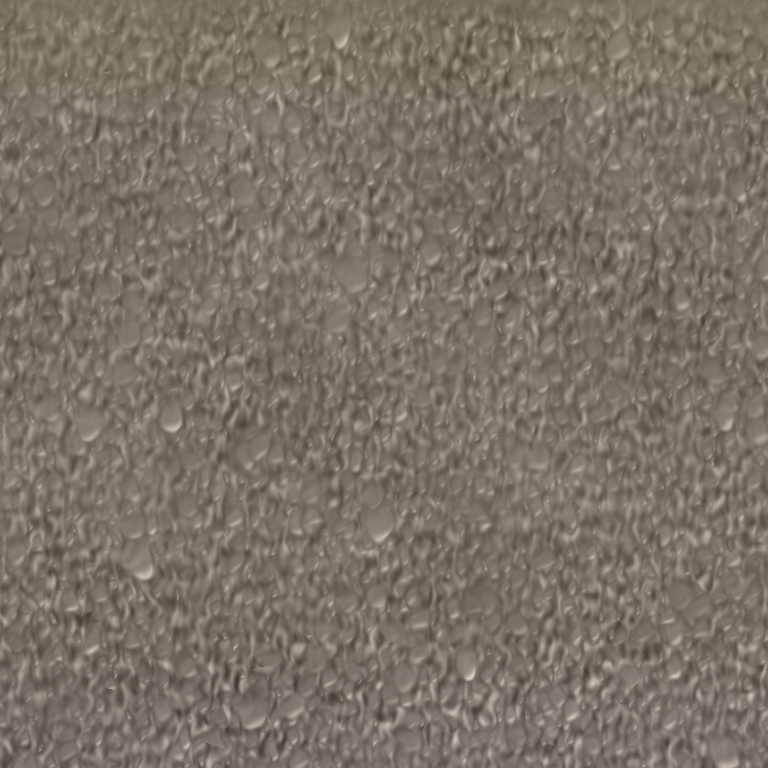
A three.js fragment shader for this texture:

```glsl
varying vec2 vUv;

const vec3 FILM_COLOR = vec3(0.452, 0.422, 0.383);
const vec3 GLINT_TINT = vec3(1.0, 0.97, 0.96);
const vec3 TOP_TINT = vec3(0.0, 0.002, -0.012);
const vec3 BOTTOM_TINT = vec3(0.006, 0.004, 0.012);

const int DROP_LAYERS = 4;
const float FINEST_CELLS = 62.0;
const float LAYER_SHRINK = 0.67;
const float EDGE_SOFTNESS = 0.0036;
const vec2 LIGHT_DIR = vec2(0.36, -0.93);

const float BODY_TONE = 0.04;
const float GLINT_TONE = 0.23;
const float SHADE_TONE = 0.07;
const float HALO_TONE = 0.05;

const vec2 GRAIN_SCALE = vec2(90.0, 48.0);
const float GRAIN_TONE = 0.17;
const float RELIEF_TONE = 0.11;
const float CLOUD_TONE = 0.045;
const float WARP_SCALE = 46.0;
const float WARP_AMOUNT = 0.006;

vec2 hash2(vec2 p) {
  vec3 q = fract(p.xyx * vec3(0.1031, 0.1030, 0.0973));
  q += dot(q, q.yzx + 33.33);
  return fract((q.xx + q.yz) * q.zy);
}

float gradientDot(vec2 cell, vec2 offset) {
  float angle = 6.2832 * hash2(cell + 71.0).x;
  return dot(vec2(cos(angle), sin(angle)), offset);
}

float gradientNoise(vec2 p) {
  vec2 i = floor(p);
  vec2 f = fract(p);
  vec2 u = f * f * f * (f * (f * 6.0 - 15.0) + 10.0);
  vec2 e = vec2(1.0, 0.0);
  float low = mix(gradientDot(i, f), gradientDot(i + e.xy, f - e.xy), u.x);
  float high = mix(gradientDot(i + e.yx, f - e.yx), gradientDot(i + e.xx, f - e.xx), u.x);
  return mix(low, high, u.y);
}

// Fine vertical beads, lit from the lower right
float grainTone(vec2 uv) {
  vec2 p = uv * GRAIN_SCALE;
  float height = gradientNoise(p);
  float relief = height - gradientNoise(p + vec2(0.3, -0.4));
  float fine = gradientNoise(p * 1.6 + 19.0);
  return GRAIN_TONE * (height + 0.55 * fine + 0.9 * height * height) + RELIEF_TONE * relief;
}

// One drop in unit-radius space: x is its tone, y its coverage
vec2 shadeDrop(vec2 p, float softness, float strength) {
  float r = length(p);
  float inside = 1.0 - smoothstep(1.0 - softness, 1.0 + softness, r);
  float halo = 1.0 - smoothstep(0.95, 1.4 + softness, r);
  float facing = dot(p, LIGHT_DIR);
  float glint = smoothstep(0.1, 0.85, facing);
  float shade = smoothstep(0.3, 1.0, -facing);
  float body = strength * (BODY_TONE + GLINT_TONE * glint * glint - SHADE_TONE * shade);
  return vec2(mix(-HALO_TONE, body, inside), mix(0.5 * halo, 0.85, inside));
}

// Scatter one layer of drops over the tone below it
float addDrops(float tone, vec2 uv, float cells, float density, float stretch, float seed) {
  vec2 grid = vec2(cells, cells / stretch);
  vec2 p = uv * grid + seed * 7.3;
  vec2 home = floor(p);
  for (int y = -1; y <= 1; y++) {
    for (int x = -1; x <= 1; x++) {
      vec2 cell = home + vec2(float(x), float(y));
      vec2 jitter = hash2(cell + seed * 31.0);
      vec2 shape = hash2(cell + seed * 57.0 + 11.0);
      vec2 kind = hash2(cell + seed * 83.0 + 23.0);
      float radius = mix(0.2, 0.4, shape.x * shape.x);
      vec2 local = (p - cell - 0.2 - 0.6 * jitter) / radius;
      local.x *= mix(0.85, 1.35, shape.y);
      local.x += mix(-0.3, 0.3, jitter.x) * local.y;
      local.x *= 1.0 + mix(-0.35, 0.4, kind.y) * clamp(local.y, -1.2, 1.2);
      float softness = min(EDGE_SOFTNESS * cells / radius, 0.7);
      vec2 drop = shadeDrop(local, softness, mix(0.3, 1.35, shape.y));
      tone = mix(tone, drop.x, drop.y * step(kind.x, density));
    }
  }
  return tone;
}

void main() {
  // Uneven outlines
  vec2 w = vUv * WARP_SCALE;
  vec2 uv = vUv + WARP_AMOUNT * vec2(gradientNoise(w), gradientNoise(w + 37.0));

  // Beads first, then ever larger and rarer drops
  float patches = 0.95 + 0.6 * gradientNoise(vUv * 7.0);
  float tone = grainTone(uv) * patches;
  float cells = FINEST_CELLS;
  for (int i = 0; i < DROP_LAYERS; i++) {
    float level = float(i) / float(DROP_LAYERS - 1);
    float density = mix(0.62, 0.13, level) * patches;
    tone = addDrops(tone, uv, cells, density, mix(1.75, 1.15, level), float(i) + 1.0);
    cells *= LAYER_SHRINK;
  }

  // Stronger contrast low down, dim strip along the top
  tone *= mix(1.35, 1.05, smoothstep(0.05, 0.4, vUv.y));
  tone *= 1.0 - 0.6 * smoothstep(0.96, 1.0, vUv.y);
  float cloud = gradientNoise(vUv * 4.0 + 5.0) + gradientNoise(vUv * vec2(24.0, 15.0) + 9.0);
  vec3 color = FILM_COLOR + mix(BOTTOM_TINT, TOP_TINT, vUv.y) + CLOUD_TONE * cloud;
  color += (tone + 0.015) * mix(vec3(1.0), GLINT_TINT, smoothstep(0.05, 0.15, tone));
  gl_FragColor = vec4(color, 1.0);
}
```
